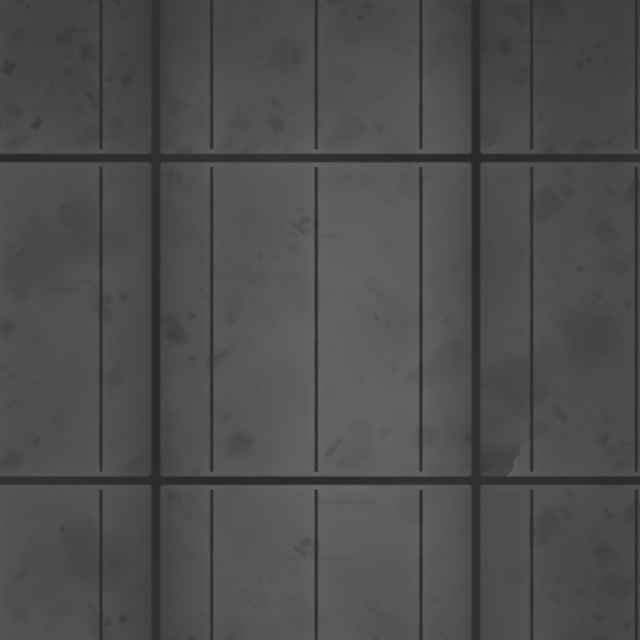
Write a Shadertoy shader that draws this texture.

```glsl
#define ORIGIN vec2(0.2435, 0.249)  // lower left joint crossing
#define PANEL vec2(0.5, 0.504)      // panel pitch
#define JOINT 0.0066                // half width of the joints
#define SEAM 0.0024                 // half width of the seams
#define SEAM_FIRST 0.0872           // first seam from the panel's left
#define SEAM_STEP 0.1635
#define SEAM_GAP 0.014              // seam stops this far from a joint
#define PANEL_TONE 0.291
#define LIGHT 0.088
#define JOINT_TONE 0.178
#define STAIN 0.088
#define SOFT 0.0018

vec2 hash2(vec2 p) {
    p = vec2(dot(p, vec2(127.1, 311.7)), dot(p, vec2(269.5, 183.3)));
    return fract(sin(p) * 43758.5);
}

// Cellular noise: soft discs of random size and strength
float blots(vec2 p) {
    vec2 base = floor(p);
    float strongest = 0.0;
    for (int j = -1; j <= 1; j++) {
        for (int i = -1; i <= 1; i++) {
            vec2 id = base + vec2(i, j);
            vec2 kind = hash2(id + 37.0);
            float radius = mix(0.2, 0.75, kind.x);
            float d = length(p - id - hash2(id));
            strongest = max(strongest, kind.y * kind.y * (1.0 - smoothstep(radius * 0.3, radius, d)));
        }
    }
    return strongest;
}

// Layered sines that make round edges ragged
vec2 ragged(vec2 p) {
    float amp = 0.008, freq = 41.0;
    for (int i = 0; i < 5; i++) {
        p += amp * sin(p.yx * freq + vec2(1.3, 4.1) * float(i + 1));
        amp *= 0.55;
        freq *= 1.9;
    }
    return p;
}

// Cloudy patches, clustered specks and faint level scratches
float stains(vec2 p) {
    vec2 q = ragged(p);
    float cloud = blots(q * 8.0);
    float cluster = blots(q * 6.0 + 9.0);
    float fleck = blots(q * 25.0 + 5.0) * (0.2 + cluster);
    float speck = blots(q * 52.0 + 3.0) * (0.1 + blots(q * 9.0 + 17.0));
    float scratch = blots(p * vec2(6.0, 150.0)) * smoothstep(0.55, 0.8, blots(p * vec2(5.0, 14.0) + 23.0));
    return 0.34 * cloud + 0.75 * fleck + 0.6 * speck + 0.2 * scratch;
}

float band(float d, float halfWidth, float soft) {
    return 1.0 - smoothstep(halfWidth - soft, halfWidth + soft, d);
}

void mainImage(out vec4 fragColor, in vec2 fragCoord) {
    vec2 uv = fragCoord / iResolution.xy;
    float soft = max(SOFT, 0.8 / iResolution.y);

    vec2 grid = (uv - ORIGIN) / PANEL;
    vec2 id = floor(grid);
    vec2 local = fract(grid) * PANEL;
    vec2 edge = min(local, PANEL - local);

    // Broad light: brightest in the middle column, dim at the top and right
    vec2 fromLight = (uv - vec2(0.56, 0.40)) * vec2(3.5, 1.6);
    float tone = PANEL_TONE + LIGHT * exp(-dot(fromLight, fromLight));
    tone -= 0.03 * smoothstep(0.75, 1.0, uv.y);
    tone -= 0.014 * smoothstep(0.70, 0.80, uv.x);
    tone += 0.022 * (1.0 - smoothstep(0.0, 0.25, uv.x)) * (1.0 - smoothstep(0.6, 0.9, uv.y));
    tone += 0.010 * sin(uv.x * 17.0 + 2.0 * sin(uv.y * 7.0)) * sin(uv.y * 12.0 + 1.0);

    // The two lower rows share one wear pattern
    tone -= STAIN * stains(local + vec2(id.x * PANEL.x, max(id.y, 0.0) * 3.7) + 2.0);

    // Seams, slightly uneven in width, with pale lips
    float nearest = clamp(round((local.x - SEAM_FIRST) / SEAM_STEP), 0.0, 2.0);
    float seamDist = abs(local.x - SEAM_FIRST - nearest * SEAM_STEP);
    float uneven = 1.0 + 0.13 * smoothstep(-0.3, 0.3, sin(local.y * 63.0 + nearest * 2.0));
    float seam = band(seamDist, SEAM * uneven, soft) * smoothstep(-soft, soft, edge.y - SEAM_GAP);
    tone += 0.022 * exp(-seamDist * 75.0);

    // Shade beside upright joints, thin lip along level ones
    tone -= 0.05 * exp(-edge.x * 32.0);
    tone += 0.022 * exp(-max(edge.y - JOINT, 0.0) * 90.0);

    // Chipped corner in the right column
    if (id.x > 0.5 && id.y == 0.0) {
        float slope = local.x - 0.053 - 0.47 * (local.y - 0.012) + 0.002 * sin(local.y * 260.0);
        float fade = 1.0 - smoothstep(0.035, 0.068, local.y);
        tone -= 0.045 * fade * (1.0 - smoothstep(-soft, soft, slope));
        tone += 0.05 * fade * smoothstep(-soft, soft, slope) * exp(-max(slope, 0.0) * 60.0);
    }

    // Joints, filleted where they cross
    float blend = max(0.006 - abs(edge.x - edge.y), 0.0);
    float jointDist = min(edge.x, edge.y) - blend * blend / 0.024;
    float joint = band(jointDist, JOINT, soft * 1.3);

    tone = mix(tone, JOINT_TONE, 0.95 * seam);
    tone = mix(tone, JOINT_TONE + 0.012 * sin(uv.x * 9.0 + uv.y * 6.0), joint);
    fragColor = vec4(vec3(tone), 1.0);
}
```
